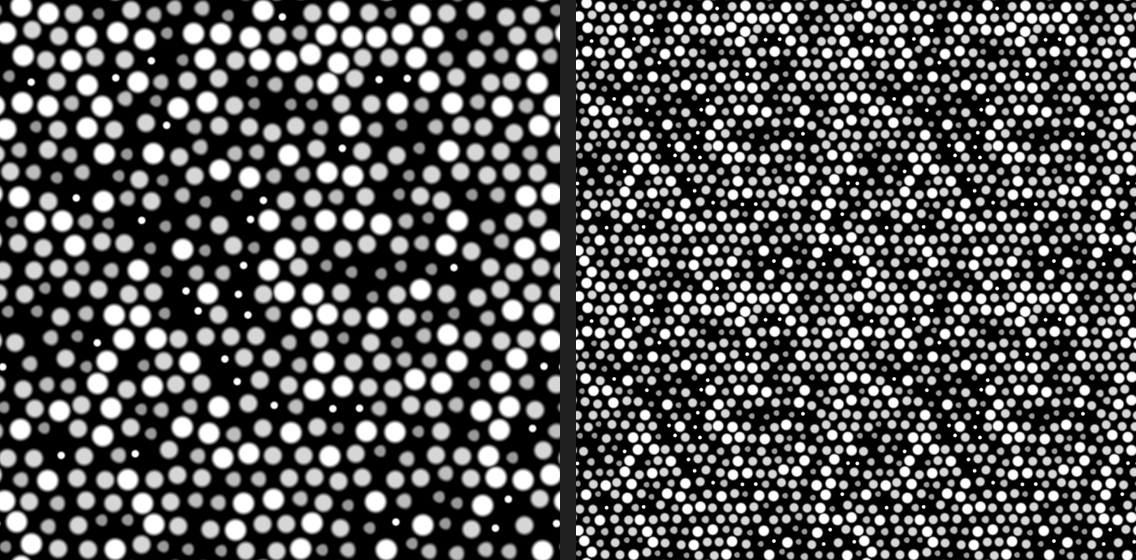
Left, the tile; right, the same tile 2 across and 2 down.
Give the GLSL for this pattern, as a Shadertoy shader.

```glsl
const vec2 GRID = vec2(21.0, 24.0);   // columns and rows per tile; rows must be even

vec3 hash3(vec2 cell) {
    vec2 wrapped = mod(cell, GRID) * 7.13 + 41.0;
    vec3 h = fract(wrapped.xyx * vec3(0.1031, 0.1030, 0.0973));
    h += dot(h, h.yxz + 33.33);
    return fract((h.xxy + h.yzz) * h.zyx);
}

// Jittered site on staggered rows: centre in xy, one of five radii in z
vec3 makeDot(vec2 cell) {
    vec3 h = hash3(cell);
    float stagger = mod(cell.y, 2.0) * 0.5 - 0.25;
    vec2 centre = cell + 0.5 + vec2(stagger, 0.0) + 0.48 * (h.xy - 0.5);
    vec4 smaller = step(vec4(0.24, 0.61, 0.78, 0.94), h.zzzz);
    float radius = 0.0235 - dot(smaller, vec4(0.0030, 0.0027, 0.0038, 0.0050));
    return vec3(centre / GRID, radius);
}

// Displacement that drives a dot away from one that crowds it
vec2 push(vec3 self, vec3 other) {
    vec2 away = self.xy - other.xy;
    float dist = max(length(away), 1e-5);
    return away * (0.48 * max((self.z + other.z + 0.003) / dist - 1.0, 0.0));
}

// Soft disc; the largest and the tiniest are white, the grey ones slightly lobed
float shadeDot(vec2 q, float radius) {
    float dist = max(length(q), 1e-5);
    bool white = radius > 0.022 || radius < 0.010;
    float tone = white ? 1.0 : 0.6 + 37.0 * (radius - 0.014);
    float cosine = q.x / dist;
    float lobes = cosine * (4.0 * cosine * cosine - 3.0);
    dist *= 1.0 + (radius < 0.019 && !white ? 0.04 * lobes : 0.0);
    float softness = min(0.0095, 0.55 * radius);
    return tone * (1.0 - smoothstep(radius - softness, radius, dist));
}

void mainImage(out vec4 fragColor, in vec2 fragCoord) {
    vec2 p = fragCoord / iResolution.xy;
    vec2 corner = floor(p * GRID) - 2.0;

    // Patch of five by five sites around this point
    vec3 dots[25];
    for (int k = 0; k < 25; k++)
        dots[k] = makeDot(corner + vec2(k % 5, k / 5));

    // Spread the inner nine sites apart and draw those within reach
    float light = 0.0;
    for (int k = 0; k < 9; k++) {
        int center = 6 + k % 3 + 5 * (k / 3);
        vec3 self = dots[center];
        vec2 q = p - self.xy;
        if (dot(q, q) > 0.0025) continue;
        for (int row = -5; row <= 5; row += 5) {
            q -= push(self, dots[center + row - 1]);
            q -= push(self, dots[center + row + 1]);
            if (row != 0) q -= push(self, dots[center + row]);
        }
        light = max(light, shadeDot(q, self.z));
    }
    fragColor = vec4(vec3(light), 1.0);
}
```
